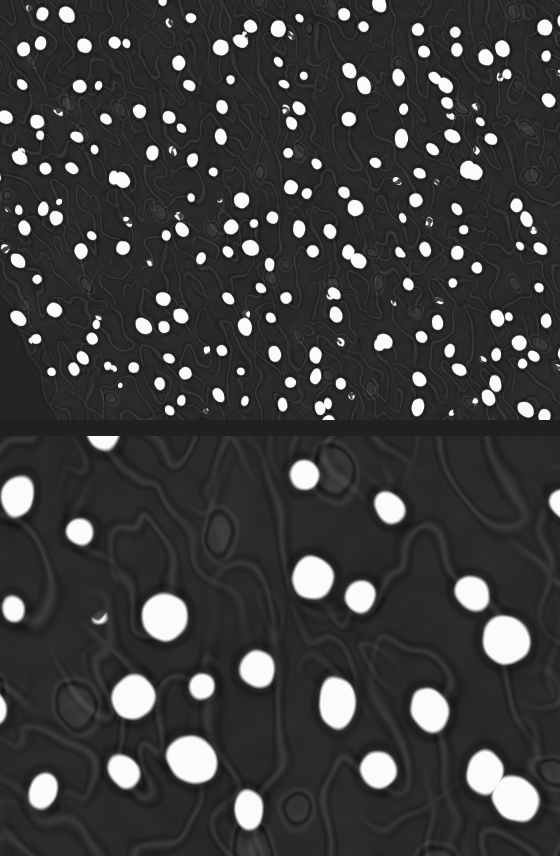
Top: the whole. Bottom: its middle third, enlarged.
A Shadertoy shader for this texture:

```glsl
// Bright rounded nuclei scattered over dark tissue with faint embossed fibres.

const vec3 TISSUE = vec3(0.162);
const vec3 BARE_SLIDE = vec3(0.142);
const vec3 NUCLEUS = vec3(0.985);
const vec3 FRAGMENT_HAZE = vec3(0.36);
const float FAR = 1.0;

// Integer hash of a cell, giving four values in 0..1
vec4 hash4(vec2 cell, float seed) {
    uvec2 q = uvec2(ivec2(cell) + 4096);
    uint h = q.x * 1597334677u ^ q.y * 3812015801u ^ uint(seed) * 2798796415u;
    vec4 result;
    for (int i = 0; i < 4; i++) {
        h = (h ^ (h >> 15)) * 2246822519u;
        h ^= h >> 13;
        result[i] = float(h & 65535u) / 65535.0;
    }
    return result;
}

vec2 gradientAt(vec2 cell) {
    float angle = 6.2832 * hash4(cell, 1.0).x;
    return vec2(cos(angle), sin(angle));
}

// Gradient noise, roughly -0.7..0.7
float noise(vec2 p) {
    vec2 i = floor(p), f = p - i;
    vec2 u = f * f * f * (f * (f * 6.0 - 15.0) + 10.0);
    vec2 e = vec2(1.0, 0.0);
    float bottom = mix(dot(gradientAt(i), f), dot(gradientAt(i + e), f - e), u.x);
    float top = mix(dot(gradientAt(i + e.yx), f - e.yx), dot(gradientAt(i + 1.0), f - 1.0), u.x);
    return mix(bottom, top, u.y);
}

mat2 rotation(float angle) {
    float c = cos(angle), s = sin(angle);
    return mat2(c, -s, s, c);
}

float bump(float x, float center, float width) {
    float t = (x - center) / width;
    return exp(-t * t);
}

// Positive on the tissue, negative on the bare lower left corner
float tissueSide(vec2 p) {
    return 0.9 * (p.x - 0.14 + 0.44 * p.y);
}

// Distance to the nearest ellipse of a jittered grid
float scatter(vec2 p, float size, float share, vec2 radii, float stretch, float seed) {
    vec2 home = floor(p / size);
    float nearest = FAR;
    for (int y = -1; y <= 1; y++)
    for (int x = -1; x <= 1; x++) {
        vec2 cell = home + vec2(x, y);
        vec4 place = hash4(cell, seed);
        vec4 form = hash4(cell, seed + 1.0);
        vec2 center = (cell + mix(vec2(0.08), vec2(0.92), place.xy)) * size;
        if (place.z > share || tissueSide(center) < 0.0) continue;
        float radius = mix(radii.x, radii.y, form.x);
        float ratio = sqrt(mix(1.0, stretch, form.y));
        vec2 q = rotation(2.0 + 1.4 * (form.z - 0.5)) * (p - center);
        float k = length(q / (radius * vec2(ratio, 1.0 / ratio)));
        nearest = min(nearest, (k - 1.0) * radius);
    }
    return nearest;
}

// Approximate distance to the zero contour of stretched, warped noise
float fibreDistance(vec2 p, vec2 frequency, float shift) {
    p += 0.022 * vec2(noise(p * 17.0 + shift), noise(p * 17.0 - shift));
    vec2 q = rotation(2.0) * p;
    float e = 0.002;
    float n = noise(q * frequency + shift);
    float nx = noise((q + vec2(e, 0.0)) * frequency + shift);
    float ny = noise((q + vec2(0.0, e)) * frequency + shift);
    return abs(n) / max(length(vec2(nx, ny) - n) / e, 3.0);
}

// Light ridge with a dark furrow beside it
float emboss(float d) {
    return 0.06 * bump(d, 0.0, 0.0022) - 0.03 * bump(d, 0.0055, 0.0025);
}

float cover(float d, float soft) {
    return 1.0 - smoothstep(-soft, soft, d);
}

void mainImage(out vec4 fragColor, in vec2 fragCoord) {
    vec2 p = fragCoord / iResolution.y;
    float soft = max(0.0019, 0.8 / iResolution.y);
    float ripple = noise(p * 60.0);

    // Tissue with mottling and broken fibres
    float side = tissueSide(p) + 0.02 * noise(p * 14.0);
    float tissue = smoothstep(-0.003, 0.003, side);
    float relief = 0.018 * noise(p * 45.0) + 0.012 * noise(p * 9.0);
    float breaks = noise(p * 8.0 + 31.0);
    relief += emboss(fibreDistance(p, vec2(9.0, 20.0), 5.3)) * smoothstep(-0.3, 0.2, breaks);
    relief += emboss(fibreDistance(p, vec2(17.0, 30.0), 47.7)) * smoothstep(-0.2, 0.3, -breaks);
    vec3 color = mix(BARE_SLIDE, TISSUE + relief, tissue);
    color += 0.6 * emboss(abs(side));

    // Faint, unlit cells with a furrow and an outline
    float ghost = scatter(p, 0.12, 0.36, vec2(0.009, 0.017), 1.9, 11.0) + 0.004 * ripple;
    color += (0.055 + 0.05 * ripple) * cover(ghost, 0.002);
    color += 0.05 * bump(ghost, 0.0055, 0.002) - 0.04 * bump(ghost, 0.0015, 0.002);

    // Small ragged fragments in a grey haze
    float haze = scatter(p, 0.11, 0.36, vec2(0.006, 0.0105), 1.7, 23.0) + 0.005 * ripple;
    float fragment = max(haze, 0.016 * noise(p * 75.0 + 9.0) - 0.001);
    color = mix(color, FRAGMENT_HAZE, 0.6 * cover(haze, soft));
    color = mix(color, NUCLEUS, cover(fragment, soft));

    // Bright nuclei inside a thin dark halo
    float nucleus = scatter(p, 0.07, 0.68, vec2(0.0095, 0.0195), 1.45, 37.0) + 0.002 * ripple;
    color -= 0.04 * bump(nucleus, 0.005, 0.003);
    color = mix(color, NUCLEUS, cover(nucleus, soft));

    fragColor = vec4(clamp(color, 0.0, 1.0), 1.0);
}
```
